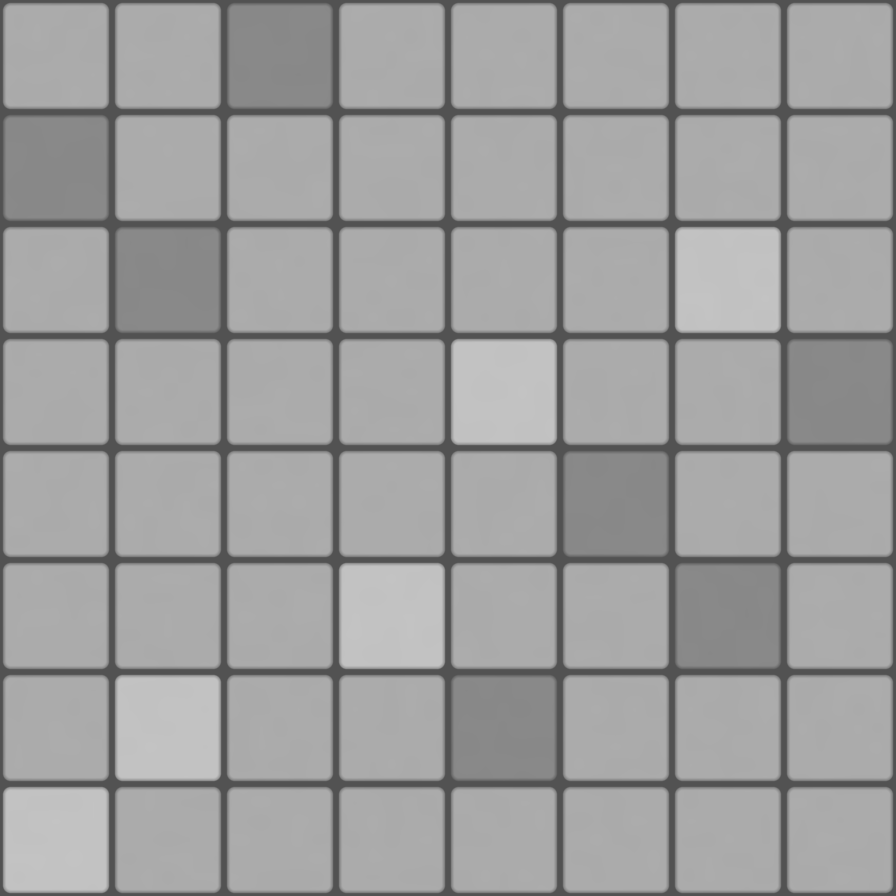
Write a WebGL 1 fragment shader that draws this pattern.

```glsl
precision highp float;
// Grid of 8 by 8 rounded grey tiles with dark soft grout and a few lighter and darker tiles.

uniform vec2 u_resolution;

const float TILES = 8.0;

float hash(vec2 p) {
  vec3 q = fract(vec3(p.xyx) * 0.1031);
  q += dot(q, q.yzx + 33.33);
  return fract((q.x + q.y) * q.z);
}

// Value noise that wraps after `period` lattice cells.
float wrappedNoise(vec2 p, float period) {
  vec2 i = floor(p);
  vec2 f = fract(p);
  f = f * f * (3.0 - 2.0 * f);
  vec2 a = mod(i, period);
  vec2 b = mod(i + 1.0, period);
  return mix(mix(hash(a), hash(vec2(b.x, a.y)), f.x),
             mix(hash(vec2(a.x, b.y)), hash(b), f.x), f.y);
}

float roundedBox(vec2 p, float halfSize, float radius) {
  vec2 q = abs(p) - halfSize + radius;
  return length(max(q, 0.0)) + min(max(q.x, q.y), 0.0) - radius;
}

// Grey of one tile: a low-discrepancy sequence scatters 5 light and 7 dark ones.
float tileGrey(vec2 cell) {
  float grey = 0.67;
  for (int i = 0; i < 12; i++) {
    float n = float(i);
    vec2 accent = floor(TILES * fract(0.004 + n * vec2(0.61803, 0.5698)));
    vec2 offset = abs(cell - accent);
    if (max(offset.x, offset.y) < 0.5) grey = n < 5.0 ? 0.76 : 0.535;
  }
  return grey;
}

void main() {
  vec2 uv = gl_FragCoord.xy / u_resolution;
  vec2 grid = uv * TILES;
  float pixel = TILES / min(u_resolution.x, u_resolution.y);

  // Depth inside the tile, in tile widths; negative in the grout.
  float depth = -roundedBox(fract(grid) - 0.5, 0.474, 0.07);

  // Tile face with faint mottling, darkening softly towards its rim.
  float face = tileGrey(floor(grid));
  face += 0.008 * (wrappedNoise(uv * 48.0, 48.0) - 0.5);
  face *= mix(0.72, 1.0, smoothstep(-0.006, 0.036, depth));

  float softness = max(0.008, 0.6 * pixel);
  float grey = mix(0.32, face, smoothstep(-softness, softness, depth));
  gl_FragColor = vec4(vec3(grey), 1.0);
}
```
